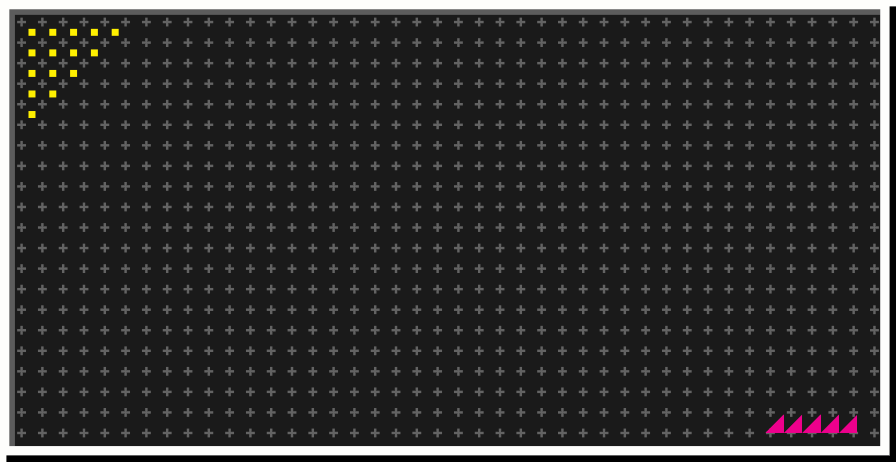
Reproduce this background procedurally as a Shadertoy shader.

```glsl
const vec2 CANVAS = vec2(768.0, 398.0);
const vec2 PITCH = vec2(17.83, 17.7);
const vec2 FIRST_CROSS = vec2(18.5, 19.0);

// Coverage of a span between a and b, filtered over one pixel
float span(float x, float a, float b, float pixel) {
    return clamp((min(x + 0.5 * pixel, b) - max(x - 0.5 * pixel, a)) / pixel, 0.0, 1.0);
}

float box(vec2 p, vec2 lo, vec2 hi, vec2 pixel) {
    return span(p.x, lo.x, hi.x, pixel.x) * span(p.y, lo.y, hi.y, pixel.y);
}

float crossShape(vec2 p, vec2 pixel) {
    vec2 arm = vec2(3.8, 1.05);
    return max(box(p, -arm, arm, pixel), box(p, -arm.yx, arm.yx, pixel));
}

// Squares halfway between the crosses, filling a triangular corner
float cornerSquares(vec2 p, vec2 pixel) {
    vec2 grid = (p - FIRST_CROSS) / PITCH;
    vec2 cell = floor(grid);
    vec2 local = (grid - cell - 0.5) * PITCH;
    float inside = step(0.0, min(cell.x, cell.y)) * step(cell.x + cell.y, 4.5);
    return inside * box(local, vec2(-3.0), vec2(3.0), pixel);
}

// Row of right triangles rising to the right
float triangleRow(vec2 p, vec2 pixel) {
    float width = 15.8;
    vec2 q = p - vec2(656.0, 357.0);
    float x = mod(q.x, width);
    float slope = (16.0 - q.y - x * 16.0 / width) * 0.7071;
    float under = clamp(0.5 - slope / pixel.x, 0.0, 1.0);
    return under * box(q, vec2(0.0), vec2(5.0 * width, 16.0), pixel);
}

void mainImage(out vec4 fragColor, in vec2 fragCoord) {
    vec2 p = vec2(fragCoord.x, iResolution.y - fragCoord.y) / iResolution.xy * CANVAS;
    vec2 pixel = CANVAS / iResolution.xy;

    // Page and the hard shadow along its right and bottom sides
    vec3 color = vec3(0.995, 0.995, 0.99);
    float shadow = max(box(p, vec2(762.5, 5.5), CANVAS + 9.0, pixel),
                       box(p, vec2(5.5, 392.3), CANVAS + 9.0, pixel));
    color = mix(color, vec3(0.0), shadow);

    // Panel with a grey bevel on the left and top
    float panel = box(p, vec2(8.0), vec2(754.5, 384.3), pixel);
    float face = box(p, vec2(12.8), vec2(754.5, 384.3), pixel);
    vec3 panelColor = mix(vec3(0.36), vec3(0.1), face);

    // Lattice of crosses
    vec2 local = mod(p - FIRST_CROSS + 0.5 * PITCH, PITCH) - 0.5 * PITCH;
    panelColor = mix(panelColor, vec3(0.39), crossShape(local, pixel) * face);

    // Bright corner accents
    panelColor = mix(panelColor, vec3(1.0, 0.94, 0.0), cornerSquares(p, pixel));
    panelColor = mix(panelColor, vec3(0.93, 0.0, 0.55), triangleRow(p, pixel));

    fragColor = vec4(mix(color, panelColor, panel), 1.0);
}
```
